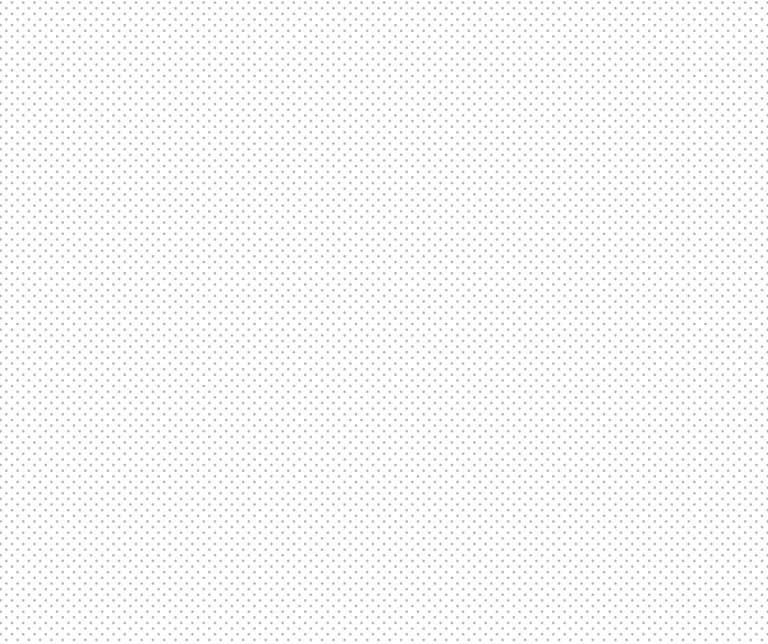
Reproduce this pattern procedurally as a Shadertoy shader.

```glsl
const float REPEATS_ACROSS = 68.09;           // cells along the canvas width
const vec2  LATTICE_SHIFT  = vec2(0.06, 0.23); // first dot, in cells from the top left
const float DOT_RADIUS     = 0.117;           // in cells
const float EDGE_PIXELS    = 0.75;            // half width of the smoothed edge
const vec3  PAPER_COLOR    = vec3(1.0);
const vec3  DOT_COLOR      = vec3(0.725);

// Distance to the nearest point of a unit square lattice
float latticeDistance(vec2 p) {
    return length(fract(p + 0.5) - 0.5);
}

// Signed distance to dots on cell corners and cell centres
float staggeredDots(vec2 p) {
    return min(latticeDistance(p), latticeDistance(p + 0.5)) - DOT_RADIUS;
}

void mainImage(out vec4 fragColor, in vec2 fragCoord) {
    // Square cells, measured from the top left corner
    float cellsPerPixel = REPEATS_ACROSS / iResolution.x;
    vec2 fromTopLeft = vec2(fragCoord.x, iResolution.y - fragCoord.y);
    vec2 cell = fromTopLeft * cellsPerPixel - LATTICE_SHIFT;

    // Smoothed dot coverage
    float edge = EDGE_PIXELS * cellsPerPixel;
    float ink = 1.0 - smoothstep(-edge, edge, staggeredDots(cell));

    fragColor = vec4(mix(PAPER_COLOR, DOT_COLOR, ink), 1.0);
}
```
